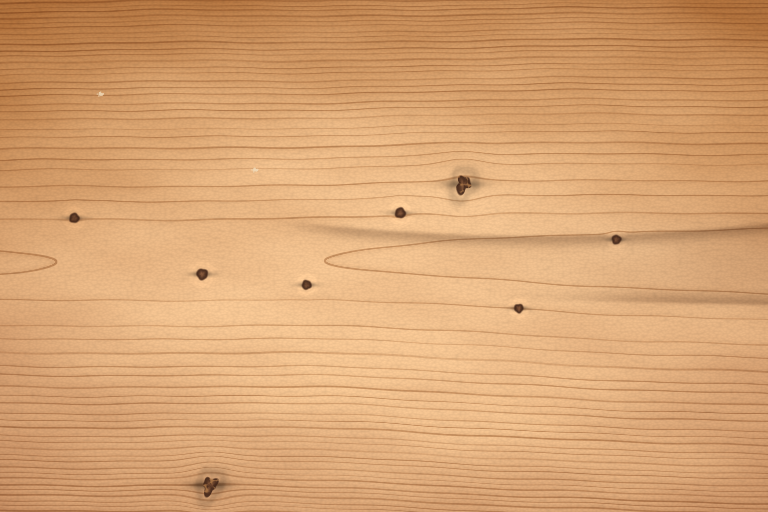
Give the GLSL for this texture, as a WebGL 2 fragment shader.

```glsl
#version 300 es
precision highp float;
// Pale softwood board: growth rings get denser away from a horizontal heart
// line, with open parabolic arches along it. Small round knots bend the grain;
// layered sines give the waviness and fine cellular noise the fibres.

#define HEART_Y 0.49
#define RING_RATE vec2(5.0, 100.0)
#define ARCH_WIDTH 0.07
#define LINE_DEPTH 0.80
#define FIBRE_DEPTH 0.07
#define ROUND_KNOTS 6
#define LIGHT_WOOD vec3(0.955, 0.770, 0.572)
#define TOP_WOOD vec3(0.735, 0.500, 0.295)
#define LOW_WOOD vec3(0.750, 0.530, 0.365)
#define LATE_WOOD vec3(0.76, 0.66, 0.56)
#define KNOT_DARK vec3(0.25, 0.14, 0.09)
#define KNOT_CORE vec3(0.50, 0.32, 0.21)

out vec4 fragColor;
uniform vec2 u_resolution;

vec2 hash2(vec2 p) {
    return fract(sin(vec2(dot(p, vec2(127.1, 311.7)), dot(p, vec2(269.5, 183.3)))) * 43758.5);
}

// Distance to the nearest jittered cell point
float cellular(vec2 p) {
    vec2 cell = floor(p);
    float best = 2.0;
    for (int j = -1; j <= 1; j++)
        for (int i = -1; i <= 1; i++) {
            vec2 o = vec2(i, j);
            best = min(best, length(o + hash2(cell + o) - fract(p)));
        }
    return best;
}

float waves(vec2 p) {
    return (sin(p.x * 3.1 + p.y * 5.0) + 0.5 * sin(p.x * 7.3 - p.y * 9.0 + 1.3)
        + 0.25 * sin(p.x * 17.0 + p.y * 13.0 + 4.0)) / 1.75;
}

// Knot centre and radius; the last two are larger and ragged
vec3 knot(int i) {
    float k = float(i);
    if (i >= ROUND_KNOTS) return vec3(mix(vec2(0.905, 0.64), vec2(0.41, 0.052), k - float(ROUND_KNOTS)), 0.018);
    vec2 h = hash2(vec2(k, 3.0));
    return vec3(0.14 + 0.21 * k + 0.06 * h.x, HEART_Y + 0.1 * sin(k * 2.4 + 1.0), 0.0075 + 0.004 * h.y);
}

// Dark line, sharp outside and fading towards the heart; s is the outward distance
float ringLine(float s, float width, float reach, float px) {
    float core = 1.0 - smoothstep(width, width + 1.05 * px, abs(s));
    float fade = s < 0.0 ? exp(s / reach) : 0.0;
    return max(core, 0.33 * fade);
}

void main() {
    float px = 1.0 / u_resolution.y;
    vec2 p = gl_FragCoord.xy * px;

    // Grain bends around the knots
    vec2 g = p;
    for (int i = 0; i < ROUND_KNOTS + 2; i++) {
        vec3 k = knot(i);
        vec2 q = p - k.xy;
        float reach = k.z * (i < ROUND_KNOTS ? 2.0 : 2.6);
        g.y -= 0.55 * q.y * exp(-dot(q, q) / (reach * reach));
    }
    float y = g.y - HEART_Y + 0.006 * waves(g * vec2(1.0, 0.6))
        + 0.0009 * sin(g.x * 31.0 + g.y * 40.0);
    float side = y < 0.0 ? 0.0 : 1.0;

    // Growth rings
    float spread = mix(0.045, 0.012, side) * smoothstep(0.4, 1.6, p.x);
    float d = max(abs(y) - spread, 0.0);
    float phase = RING_RATE.x * d + RING_RATE.y * d * d;
    phase += 0.12 * sin(phase * 2.3 + side * 1.7);
    float ring = floor(phase + 0.5);
    float slope = RING_RATE.x + 2.0 * RING_RATE.y * d;
    vec2 h = hash2(vec2(ring, side + 7.0));
    float strength = 0.5 + 0.4 * h.x + 0.15 * sin(p.x * 6.0 + h.y * 20.0);
    float line = ringLine((phase - ring) / slope, 0.0005 * h.y, 0.004, px);
    line *= strength * step(0.5, ring);

    // Parabolic arches opening to both ends of the board
    float along = max(g.x - 0.635, 0.11 - g.x);
    float w2 = ARCH_WIDTH * ARCH_WIDTH;
    float arch = (y * y / w2 - along) / length(vec2(1.0, 2.0 * y / w2));
    float tip = exp(-abs(along) * 12.0);
    line = max(line, ringLine(arch, 0.0003 + 0.0007 * tip, 0.004 + 0.006 * tip, px) * (0.85 + 0.1 * tip));

    // Board tone: bright middle, warm dark rim, soft blotches
    vec2 off = (p - vec2(0.78, 0.42)) / vec2(1.07, 0.62);
    float rim = dot(off, off) + 0.13 * waves(p * vec2(1.6, 3.0) + 2.0)
        + 0.05 * waves(p * vec2(2.5, 9.0) + 5.0);
    vec3 edge = mix(LOW_WOOD, TOP_WOOD, smoothstep(0.2, 0.8, p.y));
    vec3 col = mix(LIGHT_WOOD, edge, clamp(rim, 0.0, 1.2));
    col *= mix(vec3(1.0), LATE_WOOD, LINE_DEPTH * line);

    // Grey smears beside the arch, sharper on their outer side
    float bow = (p.x - 1.05) / 0.45;
    float upper = p.y - 0.534 - 0.025 * bow * bow;
    float lower = 0.418 - 0.01 * bow - p.y;
    upper /= upper > 0.0 ? 0.006 : 0.016;
    lower /= lower > 0.0 ? 0.005 : 0.016;
    float smear = exp(-upper * upper) * smoothstep(0.52, 0.7, p.x)
        + exp(-lower * lower) * smoothstep(0.95, 1.4, p.x);
    col *= mix(vec3(1.0), vec3(0.77, 0.74, 0.72), 0.8 * min(smear, 1.0));
    float haze = (p.y - 0.49) / 0.09;
    col *= 1.0 - vec3(0.07, 0.08, 0.08) * exp(-haze * haze) * smoothstep(0.7, 1.5, p.x);

    // Fine fibres and pores
    float fibre = cellular(g * vec2(140.0, 230.0)) + 0.5 * cellular(g * vec2(30.0, 170.0) + 9.0);
    col *= 1.0 + FIBRE_DEPTH * (0.68 - fibre);

    // Knots: pale halo, dark rim, brown core
    for (int i = 0; i < ROUND_KNOTS + 2; i++) {
        vec3 k = knot(i);
        vec2 q = p - k.xy;
        float ragged = i < ROUND_KNOTS ? 0.0 : 1.0;
        float rough = cellular(q * 90.0 + float(i) * 5.0);
        float angle = atan(q.y, q.x);
        float r = length(q + ragged * vec2(0.35 * q.x - 0.3 * q.y, 0.0));
        r += k.z * mix(0.06, 0.2, ragged) * (sin(angle * 3.0 + k.x * 40.0) + 0.6 * sin(angle * 5.0 + k.y * 30.0));
        float halo = (r - 1.7 * k.z) / (0.6 * k.z);
        col *= 1.0 + exp(-halo * halo) * mix(0.05, -0.13, ragged);
        vec2 wing = q / (k.z * vec2(2.0, 0.45));
        col *= 1.0 - 0.4 * exp(-dot(wing, wing));
        float core = (1.0 - smoothstep(0.1, 0.8, r / k.z)) * (0.45 + 0.7 * rough);
        vec3 tone = mix(KNOT_DARK, KNOT_CORE, core);
        tone = mix(tone, TOP_WOOD * 0.85, ragged * smoothstep(0.4, 0.75, rough));
        col = mix(col, tone, 0.9 * (1.0 - smoothstep(k.z - 1.3 * px, k.z + px, r)));
    }

    // Small pale chips
    for (int i = 0; i < 2; i++) {
        vec2 q = p - mix(vec2(0.196, 0.816), vec2(0.498, 0.668), float(i));
        float chip = length(q * vec2(0.7, 1.0)) + 0.004 * cellular(q * 200.0);
        col = mix(col, vec3(0.95, 0.87, 0.74), 0.8 * (1.0 - smoothstep(0.004, 0.004 + 1.5 * px, chip)));
    }
    fragColor = vec4(clamp(col, 0.0, 1.0), 1.0);
}
```
